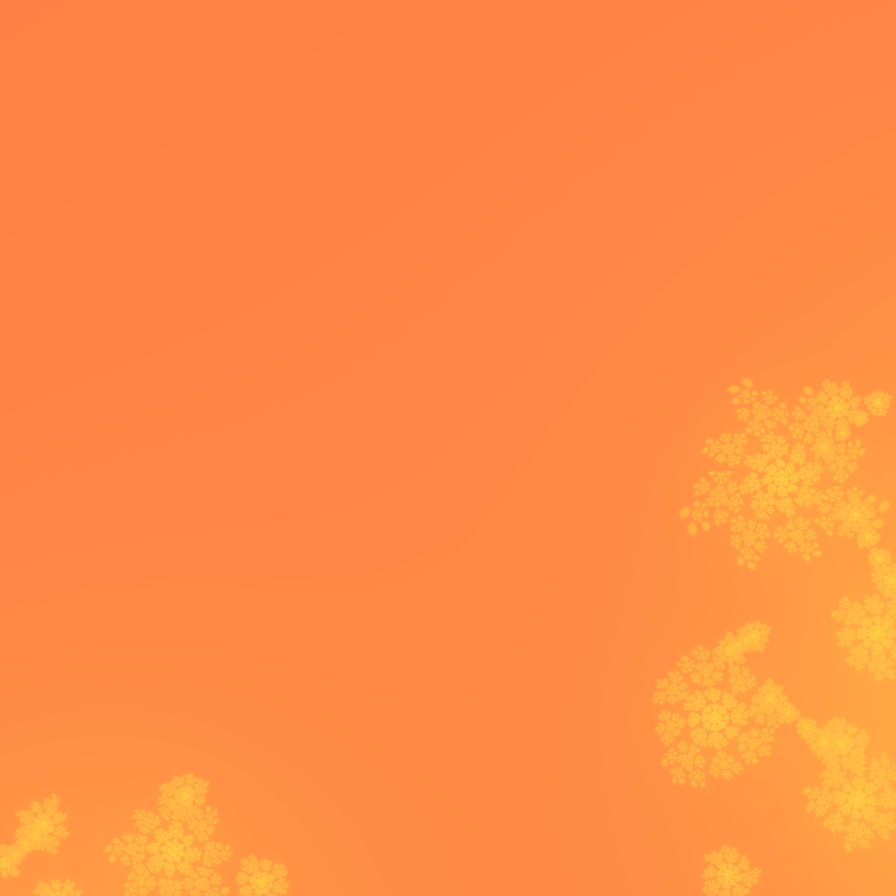
Write a Shadertoy shader that draws this background.

```glsl
// Log-polar star whose uneven arms carry smaller copies of itself
float flake(vec2 p, float size, float turn) {
    p /= size;
    float reach = length(p);
    float halo = 0.2 * exp(-0.8 * reach * reach);
    if (reach > 1.8) return halo;

    float scale = 1.0 / size;
    float stem = 1.0;
    for (int level = 0; level < 3; level++) {
        float sector = 6.283185 / (level == 0 ? 8.0 : 6.0);
        float r = max(length(p), 0.0001);
        float depth = log(r) / sector;
        float spoke = (atan(p.y, p.x) - turn) / sector - 0.15 * depth;
        float arm = round(spoke);
        float side = spoke - arm;
        if (r < 1.0 && level < 2) stem = min(stem, abs(side) * sector * r / scale);

        // Vary the distance and size of each copy
        float wave = 3.0 * sector * arm + turn;
        depth += 0.1 * sin(wave);
        float ring = min(round(depth), 0.0);
        float shrink = 3.3 + 0.7 * sin(wave + 2.0 * ring + 1.0);
        p = shrink * vec2(depth - ring, side);
        scale *= shrink / (sector * r);
        turn += 1.0;
    }
    float gap = min(max(length(p) - 0.75, 0.0) / scale, stem + 0.0008);
    float crystal = exp(-gap / 0.0015) * (0.45 + 0.4 * exp(-2.5 * reach));
    return mix(halo, 1.0, crystal);
}

// Row of small flakes between two points
float chain(vec2 p, vec2 from, vec2 to, float size) {
    float light = 0.0;
    for (int i = 0; i < 4; i++) {
        float t = float(i) / 3.0;
        float bead = size * (0.75 + 0.25 * cos(6.2832 * t));
        light = max(light, flake(p - mix(from, to, t), bead, 2.0 * t));
    }
    return light;
}

// Broad glow from two sources beyond the canvas, with faint contour bands
float backdrop(vec2 p) {
    vec2 left = p - vec2(0.1, -0.1);
    vec2 right = p - vec2(1.3, 0.25);
    float field = 0.39 / (dot(left, left) + 0.03) + 1.0 / dot(right, right);
    float level = field / 0.8;
    float edge = clamp(1.5 * fwidth(level), 0.001, 1.0);
    float band = floor(level) + smoothstep(1.0 - edge, 1.0, fract(level));
    field = 0.8 * mix(level, band + 0.5, 0.4);

    vec2 warm = (p - vec2(1.05, 0.17)) / vec2(0.22, 0.3);
    return 0.493 + 0.119 * tanh(field / 7.0) + 0.055 * exp(-dot(warm, warm));
}

void mainImage(out vec4 fragColor, in vec2 fragCoord) {
    vec2 uv = fragCoord / iResolution.y;

    // Main clusters: centre and size
    vec3 clusters[12] = vec3[12](
        vec3(0.872, 0.466, 0.072), vec3(0.798, 0.199, 0.054),
        vec3(0.979, 0.293, 0.034), vec3(0.957, 0.108, 0.037),
        vec3(0.193, 0.050, 0.046), vec3(0.813, 0.023, 0.022),
        vec3(0.292, 0.015, 0.021), vec3(0.207, 0.112, 0.018),
        vec3(0.048, 0.080, 0.020), vec3(0.935, 0.545, 0.020),
        vec3(0.940, 0.170, 0.020), vec3(0.065, -0.005, 0.018));
    float light = 0.0;
    for (int i = 0; i < 12; i++) {
        vec3 c = clusters[i];
        light = max(light, flake(uv - c.xy, c.z, 0.28 + 0.7 * float(i)));
    }

    // Links between clusters
    light = max(light, chain(uv, vec2(0.920, 0.500), vec2(0.980, 0.550), 0.010));
    light = max(light, chain(uv, vec2(0.955, 0.425), vec2(0.995, 0.352), 0.014));
    light = max(light, chain(uv, vec2(0.860, 0.220), vec2(0.920, 0.172), 0.013));
    light = max(light, chain(uv, vec2(0.815, 0.274), vec2(0.842, 0.290), 0.012));
    light = max(light, chain(uv, vec2(0.005, 0.037), vec2(0.040, 0.068), 0.012));

    float green = mix(backdrop(uv), 0.84, light);
    fragColor = vec4(1.0, green, 0.27, 1.0);
}
```
